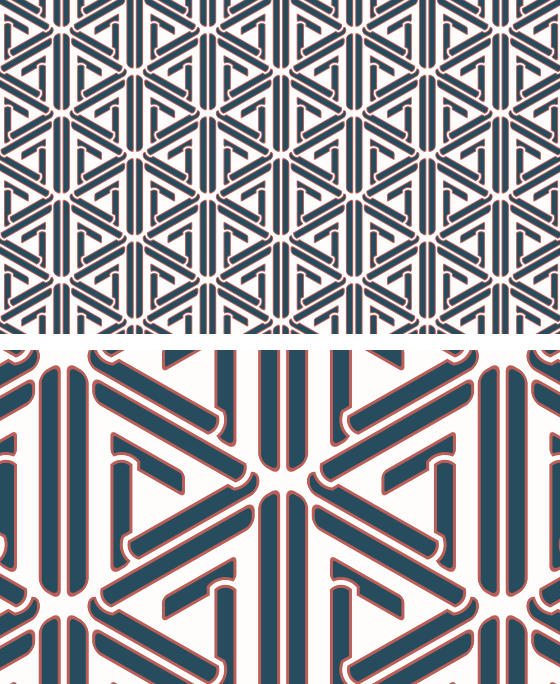
Top: the whole. Bottom: its middle third, enlarged.
This pattern is drawn by a WebGL 1 fragment shader. Its source:

```glsl
precision highp float;
uniform vec2 u_resolution;

// Lengths below are in units of the row pitch, unless noted.
const float ROW_PITCH = 0.1488;             // share of the canvas width
const vec2 ORIGIN = vec2(0.739, 3.648);     // one lattice vertex
const float COLUMN = 0.878;                 // column spacing
const float BAR_HALF = 0.044;
const float EDGE_BAR = 0.056;               // bar centre to triangle edge
const float INNER_BAR = 0.231;              // inner upright to triangle base
const float HOOK_BAR = 0.208;               // hook centre to upper edge
const float HOOK_END = 0.485;
const float INSET = 0.013;
const float GAP = 0.019;                    // white arc between joined bars
const float CORNER = 0.035;
const float CAP_RADIUS = 0.062;
const float OUTLINE = 0.012;
const vec3 PAPER = vec3(1.0, 0.99, 0.99);
const vec3 TEAL = vec3(0.15, 0.30, 0.37);
const vec3 RUST = vec3(0.73, 0.37, 0.34);

// Intersection with a rounded corner.
float roundMax(float a, float b, float r) {
  return min(-r, max(a, b)) + length(max(vec2(a, b) + r, 0.0));
}

float slab(float d, float centre) {
  return abs(d - centre) - BAR_HALF;
}

// Closes a bar with a convex arc that ends at along = 0.
float capped(float bar, float along, float across) {
  float arc = length(vec2(max(along + CAP_RADIUS, 0.0), across)) - CAP_RADIUS;
  return max(bar, arc);
}

// Leaves a curved gap around the cap of the neighbouring bar.
float carve(float bar, float neighbour) {
  return max(bar, GAP - neighbour);
}

// Spiral of five bars; base on x = 0, apex at (COLUMN, 0).
float spiral(vec2 p) {
  vec2 slope = normalize(vec2(COLUMN, 0.5));
  float fromTop = dot(vec2(0.0, 0.5) - p, slope.yx);
  float fromBottom = dot(vec2(-p.x, p.y + 0.5), slope.yx);
  float alongTop = dot(p - vec2(0.0, 0.5), slope * vec2(1.0, -1.0));
  float alongBottom = dot(p + vec2(0.0, 0.5), slope);

  // Upright along the base
  float sides = max(INSET - fromTop, INSET - fromBottom);
  float base = roundMax(slab(p.x, EDGE_BAR), sides, CORNER);
  base = max(base, abs(p.y) - 0.475);

  // Long upper bar
  float upper = roundMax(slab(fromTop, EDGE_BAR), 0.114 - p.x, CORNER);
  upper = capped(upper, alongTop - 0.865, fromTop - EDGE_BAR);

  // Lower bar, holding the apex
  float tip = roundMax(INSET - fromTop, p.x - COLUMN + 0.095, CORNER);
  float lower = roundMax(slab(fromBottom, EDGE_BAR), tip, CORNER);
  lower = capped(lower, 0.335 - alongBottom, fromBottom - EDGE_BAR);
  lower = carve(lower, upper);

  // Inner upright, holding the lower corner
  float inner = roundMax(slab(p.x, INNER_BAR), INSET - fromBottom, CORNER);
  inner = capped(inner, p.y - 0.085, p.x - INNER_BAR);
  inner = carve(inner, lower);

  // Short hook at the centre
  float ends = max(INNER_BAR - BAR_HALF - p.x, p.x - HOOK_END);
  float hook = roundMax(slab(fromTop, HOOK_BAR), ends, 0.6 * CORNER);
  hook = carve(hook, inner);

  return min(min(base, upper), min(min(lower, inner), hook));
}

// Folds the plane into one triangle; left-pointing ones are mirrored.
vec2 foldTriangle(vec2 p) {
  float column = floor(p.x / COLUMN);
  float x = p.x - column * COLUMN;
  float y = p.y - 0.5 * mod(column, 2.0);
  float v = fract(y) - 0.5;
  if (abs(v) < 0.5 * (1.0 - x / COLUMN)) return vec2(x, v);
  return vec2(COLUMN - x, fract(y + 0.5) - 0.5);
}

void main() {
  float unit = u_resolution.x * ROW_PITCH;
  vec2 p = gl_FragCoord.xy / unit - ORIGIN;
  float d = spiral(foldTriangle(p));
  float soft = 0.6 / unit;

  vec3 color = mix(RUST, PAPER, smoothstep(-soft, soft, d));
  color = mix(TEAL, color, smoothstep(-soft, soft, d + OUTLINE));
  gl_FragColor = vec4(color, 1.0);
}
```
